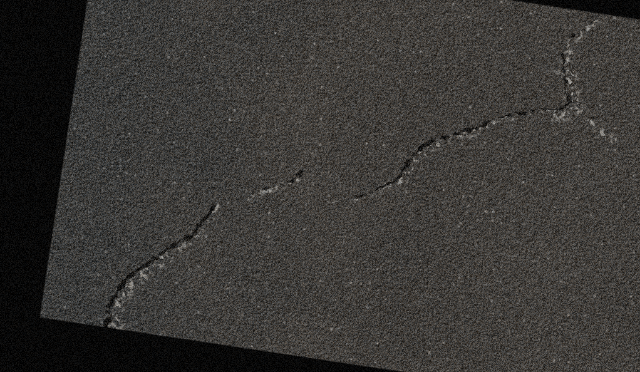
Write a WebGL 2 fragment shader that draws this texture.

```glsl
#version 300 es
precision highp float;
// A tilted slab of grainy asphalt on black, split by a broken diagonal crack.
// Cracks are noise-warped polylines: signed distance gives a dark gap on one
// side and a crumbled pale rim on the other; gradient noise makes the grain.

#define TILT 0.149
#define CORNER vec2(0.107, 0.147)
#define SLAB_HEIGHT 1.031
#define GRAIN_SCALE 894.0
#define GRAIN_AMOUNT 0.235
#define BUMP_AMOUNT 0.12
#define SPECK_SCALE 48.0
#define COOL_ASPHALT vec3(0.230, 0.231, 0.227)
#define WARM_ASPHALT vec3(0.258, 0.247, 0.233)
#define RIM_COLOR vec3(0.60, 0.59, 0.57)
#define GAP_COLOR vec3(0.050, 0.047, 0.043)
#define VOID_COLOR vec3(0.030)

uniform vec2 u_resolution;
out vec4 fragColor;

float hash(vec2 p) {
  vec3 q = fract(vec3(p.xyx) * 0.1031);
  q += dot(q, q.yzx + 33.33);
  return fract((q.x + q.y) * q.z);
}

float cornerSlope(vec2 cell, vec2 offset) {
  float angle = 6.28319 * hash(cell);
  return dot(vec2(cos(angle), sin(angle)), offset);
}

float gradientNoise(vec2 p) {
  vec2 i = floor(p), f = fract(p), e = vec2(1.0, 0.0);
  vec2 w = f * f * f * (f * (f * 6.0 - 15.0) + 10.0);
  float low = mix(cornerSlope(i, f), cornerSlope(i + e, f - e), w.x);
  float high = mix(cornerSlope(i + e.yx, f - e.yx), cornerSlope(i + 1.0, f - 1.0), w.x);
  return mix(low, high, w.y);
}

// x: distance, positive right of the path; y: progress from 0 to 1
vec2 pathDistance(vec2 p, vec2 path[6]) {
  vec2 best = vec2(10.0, 0.0);
  for (int i = 0; i < 5; i++) {
    vec2 ab = path[i + 1] - path[i], ap = p - path[i];
    float t = clamp(dot(ap, ab) / dot(ab, ab), 0.0, 1.0);
    float d = length(ap - ab * t);
    float side = ab.y * ap.x - ab.x * ap.y < 0.0 ? -1.0 : 1.0;
    if (d < abs(best.x)) best = vec2(d * side, (float(i) + t) / 5.0);
  }
  return best;
}

// gap and rim hold half widths at the start and end of the path
void carve(inout vec3 color, vec2 p, float px, vec2 path[6], vec2 gap, vec2 rim) {
  vec2 warp = vec2(gradientNoise(p * 42.0), gradientNoise(p * 42.0 + 71.0)) * 0.010;
  warp += vec2(gradientNoise(p * 115.0), gradientNoise(p * 115.0 + 37.0)) * 0.007;
  vec2 dt = pathDistance(p + warp, path);
  float rimWidth = mix(rim.x, rim.y, dt.y);
  float s = dt.x / rimWidth - 0.55;
  float clumps = gradientNoise(p * 75.0 + 13.0) + 0.5 * gradientNoise(p * 30.0);
  float crumbs = smoothstep(-0.1, 0.45, clumps + 0.5 * gradientNoise(p * 170.0));
  color = mix(color, RIM_COLOR, 0.9 * crumbs * exp(-3.5 * s * s));
  float gapWidth = mix(gap.x, gap.y, dt.y) * (0.9 + 1.9 * gradientNoise(p * 48.0 + 5.0));
  float open = 1.0 - smoothstep(gapWidth - px, gapWidth + 1.5 * px, abs(dt.x));
  color = mix(color, GAP_COLOR, 0.85 * open * smoothstep(0.0, 0.0025, gapWidth));
}

void main() {
  vec2 p = gl_FragCoord.xy / u_resolution.y;
  float px = 1.0 / u_resolution.y;

  // Broad tone and relief of the asphalt
  float patches = gradientNoise(p * 3.1 + 4.0) + 0.5 * gradientNoise(p * 8.0);
  vec3 color = mix(COOL_ASPHALT, WARM_ASPHALT, smoothstep(0.1, 1.0, p.x + 0.5 * patches));
  color *= 1.0 + 0.07 * patches;
  vec2 lit = vec2(-0.002, 0.003);
  color += BUMP_AMOUNT * (gradientNoise(p * 137.0) - 0.6 * gradientNoise((p + lit) * 137.0));
  color += 0.04 * gradientNoise(p * 52.0);

  // Scattered stones, pale and of uneven brightness
  vec2 cell = floor(p * SPECK_SCALE);
  vec2 center = 0.2 + 0.6 * vec2(hash(cell + 17.0), hash(cell + 53.0));
  float radius = mix(0.001, 0.0035, hash(cell + 91.0));
  float stone = length(fract(p * SPECK_SCALE) - center) / SPECK_SCALE;
  float shine = 0.24 * smoothstep(0.75, 1.0, hash(cell));
  color += shine * (1.0 - smoothstep(radius - px, radius + px, stone));

  // Lower left crack, then the short middle one
  carve(color, p, px, vec2[6](vec2(0.286, 0.112), vec2(0.294, 0.180), vec2(0.339, 0.252),
    vec2(0.446, 0.326), vec2(0.515, 0.370), vec2(0.578, 0.446)), vec2(0.005, 0.0035), vec2(0.042, 0.014));
  carve(color, p, px, vec2[6](vec2(0.676, 0.480), vec2(0.714, 0.491), vec2(0.745, 0.500),
    vec2(0.775, 0.514), vec2(0.805, 0.524), vec2(0.817, 0.545)), vec2(0.001, 0.002), vec2(0.018, 0.006));
  // Long right crack in two runs
  carve(color, p, px, vec2[6](vec2(0.866, 0.458), vec2(0.971, 0.471), vec2(1.027, 0.496),
    vec2(1.078, 0.527), vec2(1.098, 0.565), vec2(1.134, 0.605)), vec2(0.001, 0.004), vec2(0.003, 0.022));
  carve(color, p, px, vec2[6](vec2(1.134, 0.605), vec2(1.183, 0.629), vec2(1.272, 0.652),
    vec2(1.340, 0.683), vec2(1.429, 0.701), vec2(1.507, 0.708)), vec2(0.004, 0.002), vec2(0.022, 0.004));
  // Crumbled tail, then the upright branch beside it
  carve(color, p, px, vec2[6](vec2(1.535, 0.810), vec2(1.545, 0.780), vec2(1.555, 0.735),
    vec2(1.580, 0.700), vec2(1.618, 0.654), vec2(1.652, 0.632)), vec2(0.0), vec2(0.034, 0.016));
  carve(color, p, px, vec2[6](vec2(1.507, 0.708), vec2(1.527, 0.723), vec2(1.520, 0.777),
    vec2(1.511, 0.848), vec2(1.531, 0.900), vec2(1.590, 0.938)), vec2(0.003, 0.001), vec2(0.034, 0.016));

  // Tilted slab outline
  vec2 along = vec2(cos(TILT), -sin(TILT));
  vec2 q = vec2(dot(p - CORNER, along), dot(p - CORNER, vec2(-along.y, along.x)));
  float inset = min(q.x, min(q.y, SLAB_HEIGHT - q.y));
  float slab = smoothstep(-px, px, inset);
  color = mix(VOID_COLOR, color, slab);

  // Fine grain with a little colour
  float grain = gradientNoise(p * GRAIN_SCALE);
  float tint = gradientNoise(p * GRAIN_SCALE + 211.0);
  color += mix(0.45, 1.0, slab) * (GRAIN_AMOUNT * grain + 0.04 * tint * vec3(1.0, 0.0, -1.0));
  fragColor = vec4(clamp(color, 0.0, 1.0), 1.0);
}
```
